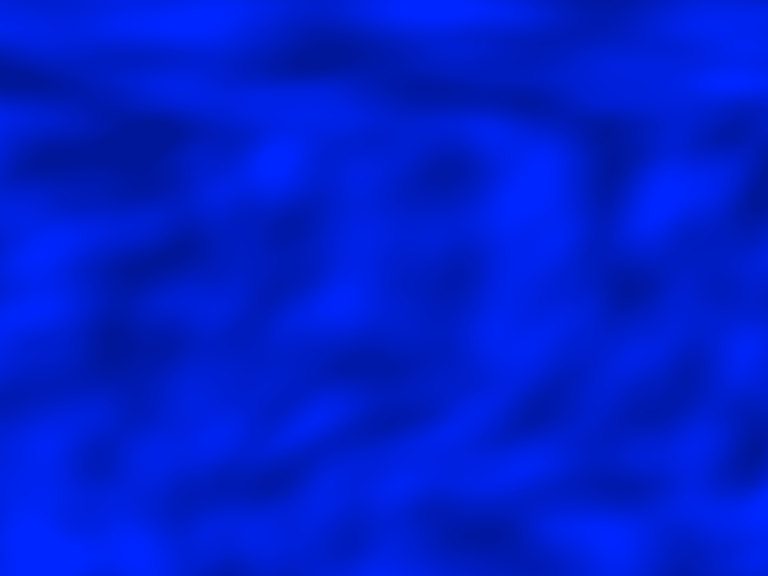
Give the GLSL for this background, as a Shadertoy shader.

```glsl
// Soft, blurred blue patches with darker lanes, drawn out sideways toward the top.

const vec3  BLUE_HUE    = vec3(0.0, 0.148, 1.0); // scaled by the brightness
const float MEAN_LEVEL  = 0.803;                 // average brightness
const float CONTRAST    = 0.42;                  // noise to brightness
const float DARKEST     = 0.60;
const float BRIGHTEST   = 1.0;
const float EDGE_LIFT   = 0.20;                  // brightens top and bottom
const vec2  PATCH_FREQ  = vec2(4.6, 5.8);        // cells per canvas height
const vec2  STREAK_FREQ = vec2(2.6, 8.5);        // flat streaks at the top
const vec2  STREAK_ZONE = vec2(0.66, 0.92);      // heights where streaks take over
const float SLANT       = 0.25;                  // upward tilt of the patches
const float WARP_FREQ   = 2.2;
const float WARP_AMOUNT = 0.07;
const float DETAIL      = 0.48;                  // weight of the finer octave

// Integer hash of a lattice cell, giving a unit gradient.
vec2 cellGradient(ivec2 cell) {
    uvec2 u = uvec2(cell + 4096);
    uint h = u.x * 1597334673u ^ u.y * 3812015801u;
    h = (h ^ (h >> 15)) * 2246822519u;
    h = (h ^ (h >> 13)) * 3266489917u;
    h ^= h >> 16;
    float angle = float(h & 65535u) * (6.28319 / 65536.0);
    return vec2(cos(angle), sin(angle));
}

// Gradient noise with quintic interpolation, roughly -0.7 to 0.7.
float gradientNoise(vec2 p) {
    vec2 base = floor(p);
    vec2 f = p - base;
    ivec2 i = ivec2(base);
    vec2 s = f * f * f * (f * (f * 6.0 - 15.0) + 10.0);
    float a = dot(cellGradient(i), f);
    float b = dot(cellGradient(i + ivec2(1, 0)), f - vec2(1.0, 0.0));
    float c = dot(cellGradient(i + ivec2(0, 1)), f - vec2(0.0, 1.0));
    float d = dot(cellGradient(i + ivec2(1, 1)), f - vec2(1.0, 1.0));
    return mix(mix(a, b, s.x), mix(c, d, s.x), s.y);
}

// Two octaves: broad shapes plus softer detail.
float softNoise(vec2 p) {
    return gradientNoise(p) + DETAIL * gradientNoise(p * 1.8 + vec2(17.3, 41.7));
}

void mainImage(out vec4 fragColor, in vec2 fragCoord) {
    vec2 p = fragCoord / iResolution.y;

    // Bend the domain so the patches vary in direction.
    vec2 warp = vec2(gradientNoise(p * WARP_FREQ + 5.2),
                     gradientNoise(p * WARP_FREQ + 31.8));
    vec2 bent = p + WARP_AMOUNT * warp;
    bent.y -= SLANT * bent.x;

    // Blend patches into streaks, keeping the contrast even.
    float patches = softNoise(bent * PATCH_FREQ + 11.4);
    float streaks = softNoise((p + 0.2 * WARP_AMOUNT * warp) * STREAK_FREQ + 63.1);
    float t = smoothstep(STREAK_ZONE.x, STREAK_ZONE.y, p.y);
    float field = mix(patches, streaks, t) / length(vec2(1.0 - t, t));

    // Brightness, slightly lower across the middle.
    float fromMiddle = p.y - 0.5;
    float lift = EDGE_LIFT * (fromMiddle * fromMiddle - 1.0 / 12.0);
    float level = clamp(MEAN_LEVEL + CONTRAST * field + lift, DARKEST, BRIGHTEST);

    fragColor = vec4(BLUE_HUE * level, 1.0);
}
```
